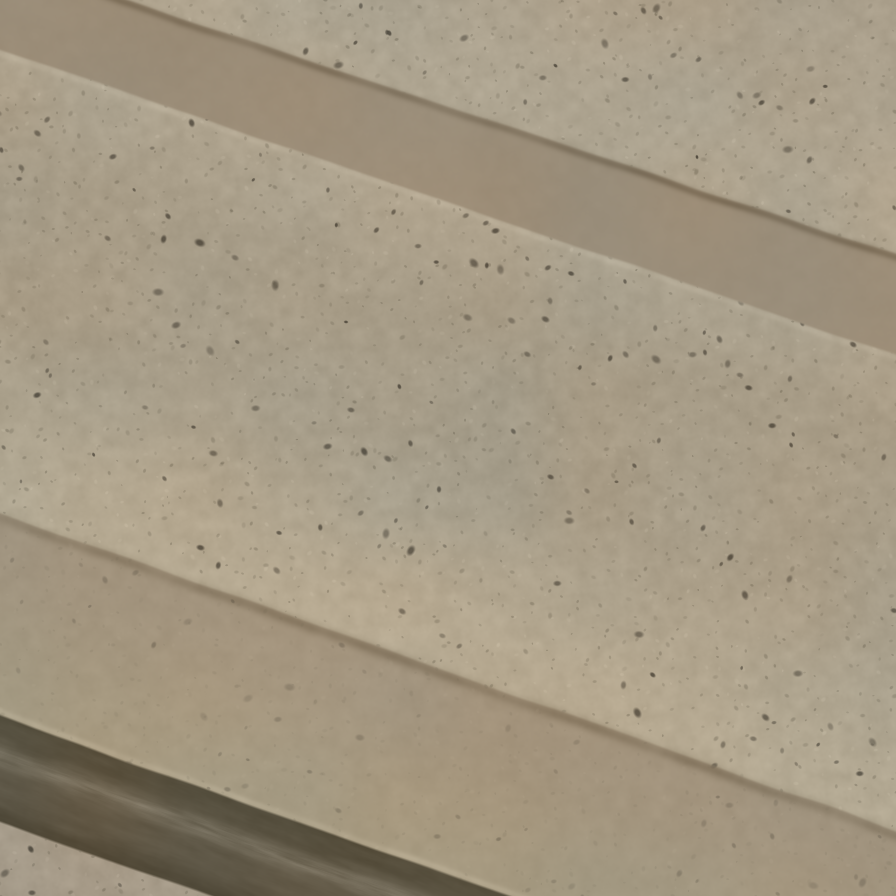
Give the GLSL for this texture, as a WebGL 2 fragment shader.

```glsl
#version 300 es
precision highp float;

uniform vec2 u_resolution;
out vec4 fragColor;

float hash(vec2 p) {
    return fract(sin(dot(p, vec2(127.1, 311.7))) * 43758.5453);
}

float noise(vec2 p) {
    vec2 i = floor(p), f = fract(p);
    f = f * f * (3.0 - 2.0 * f);
    return mix(mix(hash(i), hash(i + vec2(1, 0)), f.x),
               mix(hash(i + vec2(0, 1)), hash(i + vec2(1, 1)), f.x), f.y);
}

float fbm(vec2 p) {
    float sum = 0.0, amp = 0.5;
    for (int i = 0; i < 4; i++) {
        sum += amp * noise(p);
        p = mat2(1.6, 1.2, -1.2, 1.6) * p + 7.3;
        amp *= 0.5;
    }
    return sum;
}

// Height above a sloping edge that meets the left side at y = start
float above(vec2 p, float start, float slope) {
    return p.y - start + slope * p.x;
}

float cover(float d) {
    return smoothstep(-0.002, 0.002, d);
}

float line(float d, float width) {
    return exp(-d * d / (width * width));
}

// One soft, slightly stretched chip per occupied cell
float specks(vec2 p, float cells, float density, float seed) {
    p = mat2(0.86, 0.51, -0.51, 0.86) * p * cells + seed;
    vec2 id = floor(p);
    vec2 centre = 0.25 + 0.5 * vec2(hash(id + 3.1), hash(id + 8.7));
    vec2 d = fract(p) - centre;
    float angle = 6.283 * hash(id + 5.3);
    d = mat2(cos(angle), sin(angle), -sin(angle), cos(angle)) * d;
    float radius = mix(0.11, 0.23, hash(id + 1.9));
    float chip = 1.0 - smoothstep(0.3, 1.0, length(d * vec2(1.0, 1.45)) / radius);
    return chip * step(hash(id + 6.4), density) * mix(0.4, 1.0, hash(id + 2.2));
}

void main() {
    vec2 p = gl_FragCoord.xy / u_resolution;
    float wobble = 0.003 * (noise(p * 14.0) - 0.5);

    // Edges of the steps, from top to bottom
    float upperLip = above(p, 1.047, 0.331) + wobble;
    float upperFoot = above(p, 0.945, 0.341) + wobble;
    float lowerLip = above(p, 0.427, 0.354) + wobble;
    float gapTop = above(p, 0.2005, 0.353) + wobble;
    float gapBottom = above(p, 0.082, 0.35) + wobble;

    // Treads brighten toward their front lip
    vec3 treadShade = vec3(0.652, 0.612, 0.532);
    vec3 treadLight = vec3(0.71, 0.665, 0.575);
    vec3 mainTread = mix(treadLight, treadShade, smoothstep(0.0, 0.27, lowerLip));
    mainTread += 0.025 * smoothstep(0.12, 0.0, -upperFoot);
    vec3 topTread = mix(vec3(0.69, 0.65, 0.57), vec3(0.665, 0.62, 0.54), smoothstep(0.0, 0.3, upperLip));

    // Smooth risers
    vec3 upperRiser = vec3(0.608, 0.555, 0.475) + 0.015 * (p.x - 0.5);
    vec3 lowerRiser = mix(vec3(0.65, 0.603, 0.505), vec3(0.635, 0.58, 0.495), smoothstep(0.0, 0.22, gapTop));

    // Dark gap with a faint worn streak
    float streak = line(gapTop + 0.045, 0.012) * fbm(vec2(p.x * 18.0, gapTop * 160.0));
    vec3 gap = mix(vec3(0.335, 0.305, 0.235), vec3(0.38, 0.345, 0.275), smoothstep(0.0, -0.07, gapTop));
    gap += 0.2 * streak + 0.06 * (fbm(vec2(p.x * 25.0, gapTop * 110.0)) - 0.47);
    gap -= 0.05 * line(gapBottom, 0.018);

    // Stack the bands from bottom to top
    vec3 color = vec3(0.665, 0.615, 0.54);
    color = mix(color, gap, cover(gapBottom));
    color = mix(color, lowerRiser, cover(gapTop));
    color = mix(color, mainTread, cover(lowerLip));
    color = mix(color, upperRiser, cover(upperFoot));
    color = mix(color, topTread, cover(upperLip));

    // Shadow lines under the lips, pale lines along the feet
    float wear = 0.6 + 0.6 * noise(p * 22.0);
    color -= 0.11 * wear * line(upperLip + 0.004, 0.005);
    color -= 0.095 * wear * line(lowerLip + 0.005, 0.007);
    color += 0.035 * wear * line(upperFoot + 0.004, 0.004);
    color += 0.05 * wear * line(gapTop - 0.004, 0.004);

    // Stone chips: dense on treads, few on the lower riser, none on the upper
    float inGap = cover(gapBottom) * (1.0 - cover(gapTop));
    float onUpperRiser = cover(upperFoot) * (1.0 - cover(upperLip));
    float onLowerRiser = cover(gapTop) * (1.0 - cover(lowerLip));
    float stone = (1.0 - inGap) * (1.0 - onUpperRiser) * (1.0 - 0.6 * onLowerRiser);
    float fine = specks(p, 62.0, 0.4, 3.7) + specks(p, 47.0, 0.35, 21.3);
    float coarse = specks(p, 29.0, 0.13, 11.9) + specks(p, 36.0, 0.12, 41.5);
    float pale = specks(p, 52.0, 0.25, 67.1);
    color = mix(color, vec3(0.42, 0.39, 0.32), stone * min(0.4 * fine, 0.6));
    color = mix(color, vec3(0.29, 0.265, 0.22), stone * min(0.85 * coarse, 0.85));
    color += 0.035 * stone * pale;

    // Cloudy tint and fine grain
    color += 0.03 * (fbm(p * 5.0) - 0.47);
    color += vec3(0.02, 0.0, -0.015) * (noise(p * 9.0 + 4.0) - 0.5);
    color += (0.02 + 0.05 * stone) * (fbm(p * 75.0) - 0.47);
    fragColor = vec4(color, 1.0);
}
```
